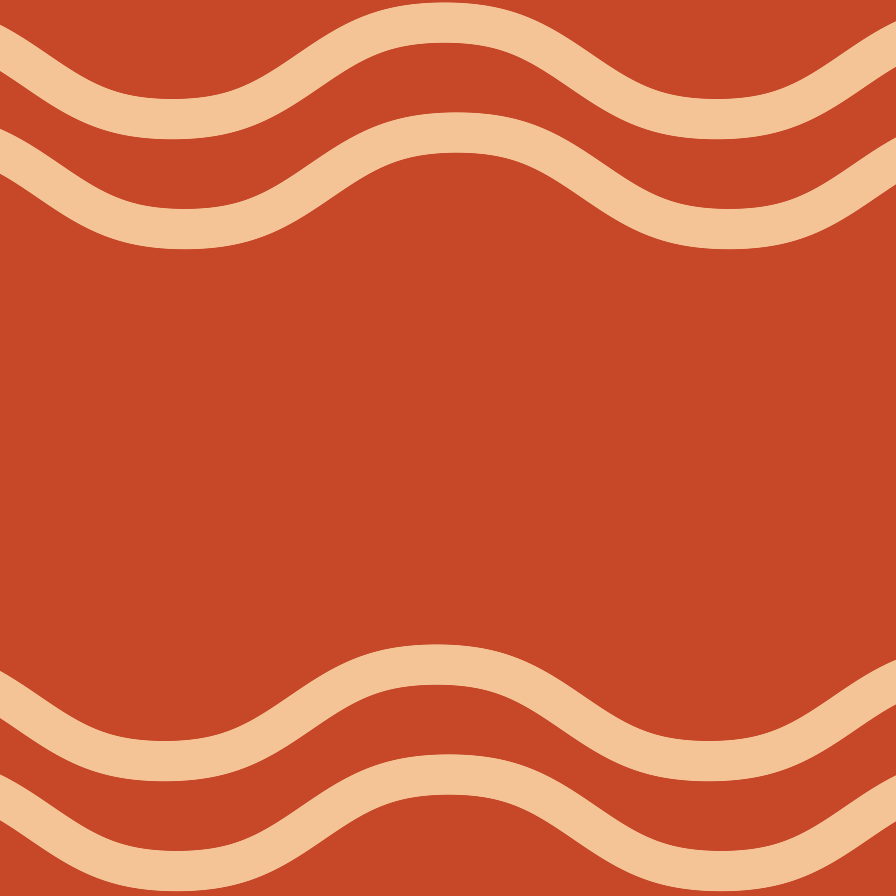
Reproduce this background procedurally as a Shadertoy shader.

```glsl
const float TAU = 6.2831853;
const vec3 RUST = vec3(0.78, 0.282, 0.157);
const vec3 CREAM = vec3(0.957, 0.769, 0.59);

// Height (x) and slope (y) of a wave with slightly flattened crests
vec2 wave(float x, float period, float amplitude, float flatness) {
    float k = TAU / period;
    float t = k * x;
    float scale = amplitude / (1.0 - flatness);
    float height = cos(t) - flatness * cos(3.0 * t);
    float slope = k * (3.0 * flatness * sin(3.0 * t) - sin(t));
    return scale * vec2(height, slope);
}

// Distance to the wave, refined by stepping to its nearest point
float waveDistance(vec2 p, float period, float amplitude, float flatness) {
    float x = p.x;
    for (int i = 0; i < 4; i++) {
        vec2 w = wave(x, period, amplitude, flatness);
        x -= (x - p.x + (w.x - p.y) * w.y) / (1.0 + w.y * w.y);
    }
    return length(p - vec2(x, wave(x, period, amplitude, flatness).x));
}

float ribbon(float dist, float halfWidth, float pixel) {
    return 1.0 - smoothstep(-0.5 * pixel, 0.5 * pixel, dist - halfWidth);
}

void mainImage(out vec4 fragColor, in vec2 fragCoord) {
    vec2 uv = fragCoord / iResolution.xy;
    float pixel = 1.0 / min(iResolution.x, iResolution.y);

    // Crest column and middle height of the top ribbon
    vec2 firstCenter = vec2(0.4961, 0.9209);
    vec2 pairStep = vec2(-0.0088, -0.7165);
    vec2 ribbonStep = vec2(0.0137, -0.1227);

    // Two pairs of parallel ribbons
    float coverage = 0.0;
    for (int pair = 0; pair < 2; pair++) {
        for (int band = 0; band < 2; band++) {
            vec2 center = firstCenter + float(pair) * pairStep + float(band) * ribbonStep;
            float dist = waveDistance(uv - center, 0.6074, 0.0539, 0.053);
            coverage = max(coverage, ribbon(dist, 0.0225, pixel));
        }
    }

    fragColor = vec4(mix(RUST, CREAM, coverage), 1.0);
}
```
